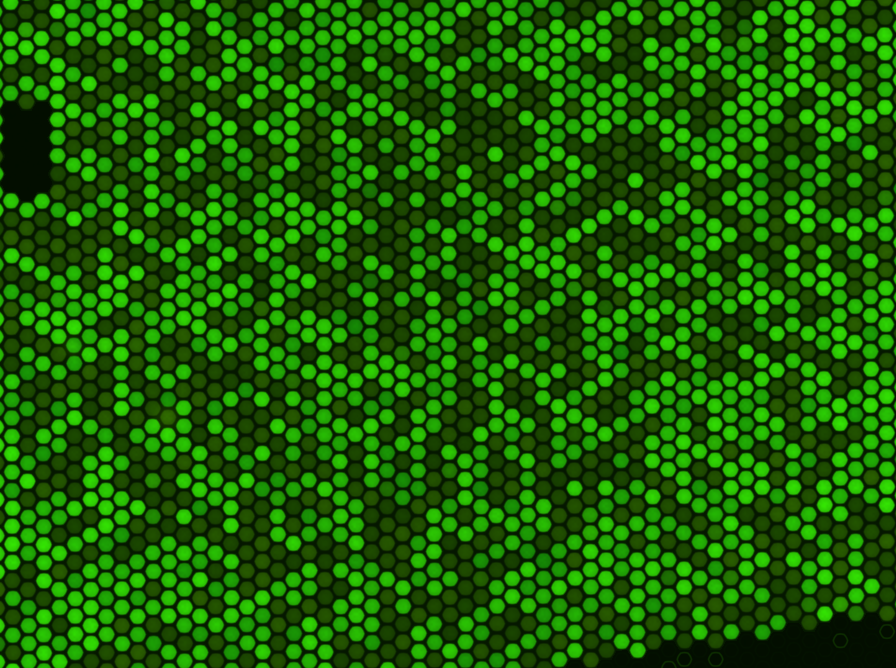
This pattern is drawn by a WebGL 2 fragment shader. Its source:

```glsl
#version 300 es
precision highp float;

uniform vec2 u_resolution;
out vec4 fragColor;

float hash(vec2 p) {
    return fract(sin(dot(p, vec2(127.1, 311.7))) * 43758.5453);
}

float noise(vec2 p) {
    vec2 i = floor(p), f = fract(p);
    f = f * f * (3.0 - 2.0 * f);
    return mix(mix(hash(i), hash(i + vec2(1, 0)), f.x),
               mix(hash(i + vec2(0, 1)), hash(i + vec2(1, 1)), f.x), f.y);
}

// Nearest centre of a hexagonal lattice with vertical columns
vec2 nearestCentre(vec2 p, vec2 period) {
    vec2 a = floor(p / period + 0.5);
    vec2 b = floor(p / period) + 0.5;
    vec2 da = p - a * period, db = p - b * period;
    return dot(da, da) < dot(db, db) ? a : b;
}

// Rounded, slightly hexagonal distance
float wellDistance(vec2 d) {
    d = abs(d);
    float hex = max(d.y, dot(d, vec2(0.866, 0.5)));
    return mix(length(d), hex, 0.4);
}

// Fluorescence of one well: dim olive or a varying green
vec3 wellColor(vec2 id, vec2 centre) {
    float lit = hash(id + 3.7);
    float patchiness = noise(centre * 9.0) - 0.5;
    float middle = smoothstep(0.65, 0.1, abs(centre.x - 0.62));
    float h = hash(id * 1.3 + 17.1);
    vec3 dim = mix(vec3(0.09, 0.25, 0.0), vec3(0.15, 0.34, 0.0), h);
    vec3 glow = mix(vec3(0.08, 0.52, 0.02), vec3(0.18, 0.80, 0.01), sqrt(h));
    float threshold = 0.36 + 0.08 * middle + 0.25 * patchiness;
    return mix(dim, glow, smoothstep(-0.02, 0.02, lit - threshold));
}

void main() {
    vec2 uv = gl_FragCoord.xy / u_resolution.y;
    float pixel = 1.0 / u_resolution.y;

    // Slightly tilted lattice of wells
    vec2 origin = vec2(0.461, 0.660);
    mat2 tilt = mat2(cos(0.004), sin(0.004), -sin(0.004), cos(0.004));
    vec2 period = vec2(0.04676, 0.02705);
    vec2 p = (uv - origin) * tilt;
    vec2 cell = nearestCentre(p, period);
    vec2 id = floor(cell * 2.0 + 0.5);
    vec2 centre = tilt * (cell * period) + origin;
    vec2 jitter = (vec2(hash(id + 5.1), hash(id + 9.4)) - 0.5) * 0.04;
    float d = wellDistance((p - cell * period) / period.y - jitter);

    // Gap on the left and empty slanted corner
    vec2 gap = abs(centre - vec2(0.042, 0.774)) - vec2(0.033, 0.066);
    bool inGap = max(gap.x, gap.y) < 0.0;
    bool inCorner = centre.y < 0.163 * (centre.x - 0.836);

    // Dark ground, deeper where wells are missing
    vec3 color = vec3(0.018, 0.085, 0.0);
    if (inGap || inCorner) color = vec3(0.010, 0.055, 0.0);

    // Soft-edged dots with a faint spill of light
    float soft = max(0.065, 0.7 * pixel / period.y);
    if (!inGap && !inCorner) {
        vec3 well = wellColor(id, centre);
        well *= 0.95 + 0.15 * abs(uv.x - 0.67);
        well *= 1.06 - 0.9 * d * d;
        float disc = 1.0 - smoothstep(0.415 - soft, 0.415 + soft, d);
        color += well * 0.06 * (1.0 - smoothstep(0.4, 0.62, d));
        color = mix(color, well, disc);
    }

    // Faint rims of a few empty wells
    if (inCorner) {
        float rim = 1.0 - smoothstep(0.0, 0.09, abs(d - 0.37));
        float shown = 0.1 + 0.9 * step(0.88, hash(id + 2.2));
        color += vec3(0.04, 0.12, 0.0) * rim * shown;
    }

    // Two blurred stains and fine grain
    float stain = exp(-4500.0 * dot(uv - vec2(0.108, 0.481), uv - vec2(0.108, 0.481)))
                + exp(-2500.0 * dot(uv - vec2(0.249, 0.376), uv - vec2(0.249, 0.376)));
    color += vec3(0.07, 0.12, 0.0) * stain;
    color *= 0.97 + 0.06 * noise(uv * 260.0);

    fragColor = vec4(color, 1.0);
}
```
